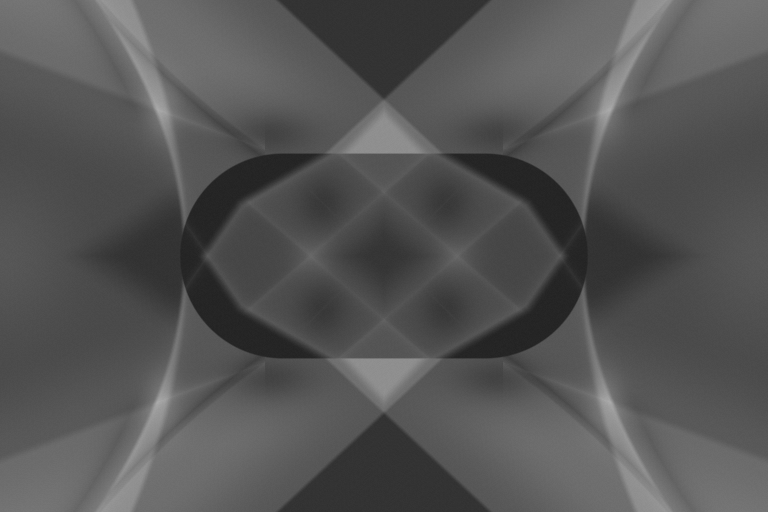
This background is drawn by a WebGL 1 fragment shader. Its source:

```glsl
precision highp float;
// Grey beams of light reflected and refracted by a dark glass capsule.
// One quadrant is mirrored; soft half-planes, curved edges and glows
// are summed in units of the capsule radius, then a fine grain is added.
uniform vec2 u_resolution;

const float RADIUS = 0.2;        // capsule radius, in canvas heights
const float HALF_CORE = 0.99;    // half length of its straight part, in radii
const float BEAM_SLOPE = 0.93;   // rise of the outer beam edges
const float BEAM_APEX = 1.53;    // height where the outer beams cross
const float LATTICE_SLOPE = 0.86;
const float LATTICE_APEX = 0.62; // height where the inner rays cross
const float GRAIN = 0.014;
const float GRAIN_CELLS = 512.0;

float hash(vec2 p) {
  return fract(sin(dot(p, vec2(127.1, 311.7))) * 43758.5453);
}

// Soft step centred on a signed distance.
float side(float d, float width) {
  return smoothstep(-width, width, d);
}

float glow(float d, float width) {
  return exp(-abs(d) / width);
}

// Signed distance to the line through a and b, positive on its left.
float line(vec2 p, vec2 a, vec2 b) {
  vec2 t = normalize(b - a);
  return dot(p - a, vec2(-t.y, t.x));
}

float spot(vec2 p, vec2 centre, vec2 size) {
  vec2 d = (p - centre) / size;
  return exp(-dot(d, d));
}

float capsule(vec2 p) {
  return length(vec2(max(p.x - HALF_CORE, 0.0), p.y)) - 1.0;
}

float outsideLight(vec2 p) {
  float y2 = p.y * p.y;
  float streakOuter = p.x - 1.95 - 0.14 * y2;
  float streakInner = p.x - 1.93 - 0.085 * y2;
  float tangent = line(p, vec2(1.16, 1.04), vec2(3.75, 2.0));
  float bend = p.x - 1.16;
  float curve = p.y - 1.04 - 0.7 * bend - 0.13 * bend * bend;

  // Crossing beams above the capsule and the dark wedge between them.
  float nearBeam = BEAM_APEX + BEAM_SLOPE * p.x - p.y;
  float farBeam = BEAM_APEX - BEAM_SLOPE * p.x - p.y;
  float middle = 0.2 + 0.14 * side(nearBeam, 0.035);
  middle += 0.09 * smoothstep(0.0, 1.2, nearBeam) * smoothstep(1.1, 1.9, p.y);
  middle += 0.1 * side(farBeam, 0.03);
  middle += 0.12 * side(1.42 - p.y - 1.05 * p.x, 0.09);
  middle -= 0.08 * spot(p, vec2(1.12, 1.2), vec2(0.4, 0.2));

  // Fan leaving the point where the capsule top begins to curve.
  float fan = step(0.0, bend);
  middle += fan * 0.06 * glow(tangent, 0.045);
  middle += fan * 0.04 * side(curve, 0.02) * glow(curve, 0.15);
  middle -= fan * 0.08 * glow(curve + 0.09, 0.08);

  // Side field: dim triangle, pale far edge and bright corner.
  float flank = 0.29 + 0.05 * smoothstep(2.7, 3.75, p.x) * exp(-2.0 * y2);
  float triangle = 1.0 - (p.x - 1.9) / 1.05 - p.y / 0.72;
  flank -= 0.09 * smoothstep(-0.3, 0.45, triangle);
  flank += 0.06 * smoothstep(-0.9, 0.0, tangent);
  flank += 0.07 * side(tangent, 0.05) + 0.05 * smoothstep(0.0, 0.8, tangent);
  flank -= 0.07 * glow(streakOuter - 0.2, 0.13) * smoothstep(1.2, 1.8, p.y);

  // Bright caustic streak rising from the capsule end.
  float v = mix(middle, flank, side(streakOuter, 0.03));
  float streak = side(streakInner, 0.04) * side(-streakOuter, 0.025);
  v += streak * mix(0.07, 0.12, smoothstep(0.3, 2.2, p.y));
  v += 0.05 * glow(streakOuter + 0.03, 0.06) * smoothstep(0.0, 0.7, p.y);
  return v + 0.09 * spot(p, vec2(2.17, 1.42), vec2(0.17, 0.3));
}

float insideLight(vec2 p) {
  float scale = inversesqrt(1.0 + LATTICE_SLOPE * LATTICE_SLOPE);
  float diamond = (LATTICE_SLOPE * p.x + p.y - LATTICE_APEX) * scale;
  float top = (p.y - LATTICE_APEX - LATTICE_SLOPE * p.x) * scale;
  float end = (LATTICE_SLOPE * p.x - LATTICE_APEX - p.y) * scale;

  // Lattice of rays around a dim central diamond.
  float v = 0.3 - 0.09 * smoothstep(0.0, 0.4, -diamond);
  v += 0.03 * side(top, 0.02) - 0.025 * side(end, 0.02);
  v += 0.035 * (glow(diamond, 0.04) + glow(top, 0.04) + glow(end, 0.04));
  v += 0.05 * spot(p, vec2(0.72, 0.0), vec2(0.22, 0.2));
  v -= 0.08 * spot(p, vec2(0.6, 0.52), vec2(0.24, 0.26));
  v += 0.02 * glow(p.y - p.x + 0.08, 0.012)
     * spot(p, vec2(0.6, 0.52), vec2(0.22));

  // Dark rim beyond the ray envelope, with rays crossing at the tip.
  float shoulder = line(p, vec2(1.36, 0.5), vec2(0.49, 1.0));
  shoulder *= -1.0;
  float tip = line(p, vec2(1.36, 0.52), vec2(1.72, 0.0));
  float crossing = line(p, vec2(1.72, 0.0), vec2(2.08, 0.52));
  float envelope = max(shoulder, tip);
  v += 0.05 * glow(envelope, 0.06);
  v = mix(v, 0.145, smoothstep(-0.02, 0.1, envelope));
  return v + 0.05 * glow(crossing, 0.03) * smoothstep(1.5, 1.75, p.x);
}

void main() {
  vec2 uv = (gl_FragCoord.xy - 0.5 * u_resolution) / u_resolution.y;
  vec2 p = abs(uv) / RADIUS;
  float pixel = 1.0 / (u_resolution.y * RADIUS);
  float v = mix(insideLight(p), outsideLight(p), side(capsule(p), pixel));
  v += GRAIN * (hash(floor(uv * GRAIN_CELLS)) - 0.5);
  gl_FragColor = vec4(vec3(v), 1.0);
}
```
